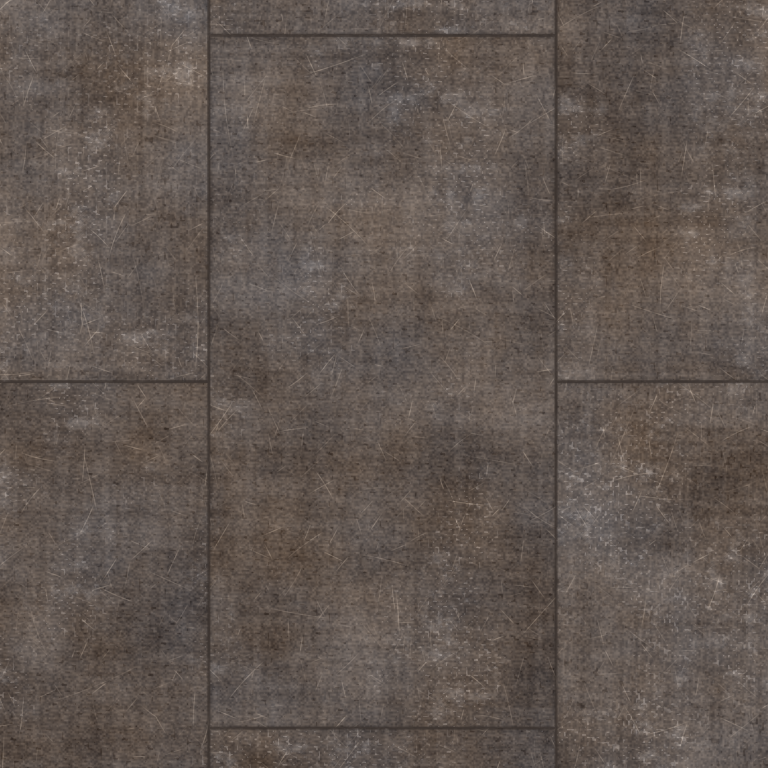
Give the GLSL for this texture, as a WebGL 2 fragment shader.

```glsl
#version 300 es
precision highp float;
// Worn brown-grey stone slabs in half-offset columns, with scuffs, specks and hairline scratches.

#define TILE vec2(0.452, 0.902)     // slab size
#define ORIGIN vec2(0.272, 0.052)   // lower left corner of the middle slab
#define JOINT 0.0016                // half width of the joint
#define BASE vec3(0.380, 0.338, 0.312)
#define JOINT_COLOR vec3(0.225, 0.195, 0.180)
#define CLOUDS 0.30
#define WEAVE 0.075
#define GRAIN 0.15
#define SPECKS 0.14
#define SCRATCH_LAYERS 12
#define SCRATCH_GAIN 0.17
#define HAIR 0.0007                 // half width of a scratch

uniform vec2 u_resolution;
out vec4 outColor;

float hash(vec2 p) {
    return fract(sin(dot(p, vec2(127.1, 311.7))) * 43758.5453);
}

float noise(vec2 p) {
    vec2 i = floor(p), f = fract(p);
    f = f * f * (3.0 - 2.0 * f);
    float low = mix(hash(i), hash(i + vec2(1, 0)), f.x);
    float high = mix(hash(i + vec2(0, 1)), hash(i + vec2(1, 1)), f.x);
    return mix(low, high, f.y);
}

float fbm(vec2 p) {
    float sum = 0.0, amp = 0.5;
    for (int i = 0; i < 6; i++) {
        sum += amp * noise(p);
        p = p * 2.03 + 17.3;
        amp *= 0.56;
    }
    return sum / 1.10;
}

mat2 rotate(float a) {
    return mat2(cos(a), sin(a), -sin(a), cos(a));
}

// Each layer is a turned grid holding at most one slightly bent stroke per cell.
float scratches(vec2 p, float pixel) {
    float sum = 0.0;
    for (int i = 0; i < SCRATCH_LAYERS; i++) {
        float layer = float(i);
        float scale = 4.5 + 1.3 * layer;
        vec2 q = rotate(layer * 2.4) * p * scale + layer * 7.31;
        vec2 cell = floor(q) + layer * 19.0;
        float pick = hash(cell), turn = hash(cell + 5.7), size = hash(cell + 11.3);
        vec2 jitter = 0.2 * (vec2(hash(cell + 2.9), hash(cell + 8.1)) - 0.5);
        vec2 f = rotate(turn * 6.2832) * (fract(q) - 0.5 - jitter);
        f.y += (size - 0.5) * 0.5 * f.x * f.x;
        float reach = mix(0.1, 0.38, size);
        float stroke = 1.0 - smoothstep(0.0, HAIR + pixel * 0.6, abs(f.y) / scale);
        float taper = 1.0 - smoothstep(reach * 0.4, reach, abs(f.x));
        float broken = 0.4 + 0.6 * noise(p * 130.0 + layer);
        sum += stroke * taper * broken * step(0.4, pick) * pick * pick;
    }
    return min(sum, 1.0);
}

void main() {
    vec2 uv = gl_FragCoord.xy / u_resolution;
    float pixel = 1.0 / min(u_resolution.x, u_resolution.y);

    // Slab layout: every other column shifts by half a slab.
    vec2 grid = (uv - ORIGIN) / TILE;
    float column = floor(grid.x);
    grid.y += 0.5 * mod(column, 2.0);
    vec2 slab = floor(grid);
    vec2 local = fract(grid) * TILE;
    vec2 toEdge = min(local, TILE - local);
    float edge = min(toEdge.x, toEdge.y);
    vec2 p = local + 9.0 * vec2(hash(slab + 1.3), hash(slab + 4.7));

    // Blotches, crossed brush streaks and fine grain.
    float blotch = fbm(p * vec2(7.0, 8.5));
    float broad = fbm(p * 3.2 + 31.0);
    float across = noise(p * vec2(9.0, 95.0)) + noise(p * vec2(24.0, 210.0));
    float upward = noise(p * vec2(95.0, 9.0)) + noise(p * vec2(210.0, 24.0));
    float grain = 0.6 * noise(p * 390.0) + 0.4 * noise(p * 210.0 + 3.0);
    float tone = CLOUDS * (0.65 * blotch + 0.35 * broad - 0.5);
    tone += WEAVE * 0.5 * (across + upward - 2.0);
    tone += GRAIN * (grain - 0.5);

    // Pale scuffs and specks gather in patches; dark pits fill the rest.
    float patches = smoothstep(0.42, 0.68, fbm(p * vec2(11.0, 8.0) + 57.0));
    float speck = smoothstep(0.66, 0.95, noise(p * 300.0 + 13.0));
    float pit = smoothstep(0.72, 0.95, noise(p * 240.0 + 41.0));
    float scuff = patches * smoothstep(0.48, 0.75, fbm(p * vec2(42.0, 55.0) + 83.0));
    tone += SPECKS * (speck * (0.25 + 0.75 * patches) - 0.5 * pit * (1.0 - patches));

    // Warm and cool drift of the finish.
    float warmth = fbm(p * 9.0 + 101.0) - 0.5 + 0.4 * (grain - 0.5);
    vec3 color = BASE + tone + warmth * vec3(0.06, 0.008, -0.05);
    color += scuff * vec3(0.085, 0.09, 0.095);
    color += scratches(p, pixel) * SCRATCH_GAIN * vec3(1.0, 0.93, 0.82);

    // Soft shade at the slab rim and the worn joint itself.
    color *= 1.0 - 0.10 * (1.0 - smoothstep(0.0, 0.009, edge));
    float joint = 1.0 - smoothstep(JOINT - pixel * 0.5, JOINT + pixel, edge);
    color = mix(color, JOINT_COLOR, joint * (0.55 + 0.35 * noise(uv * 45.0)));

    outColor = vec4(clamp(color, 0.0, 1.0), 1.0);
}
```
